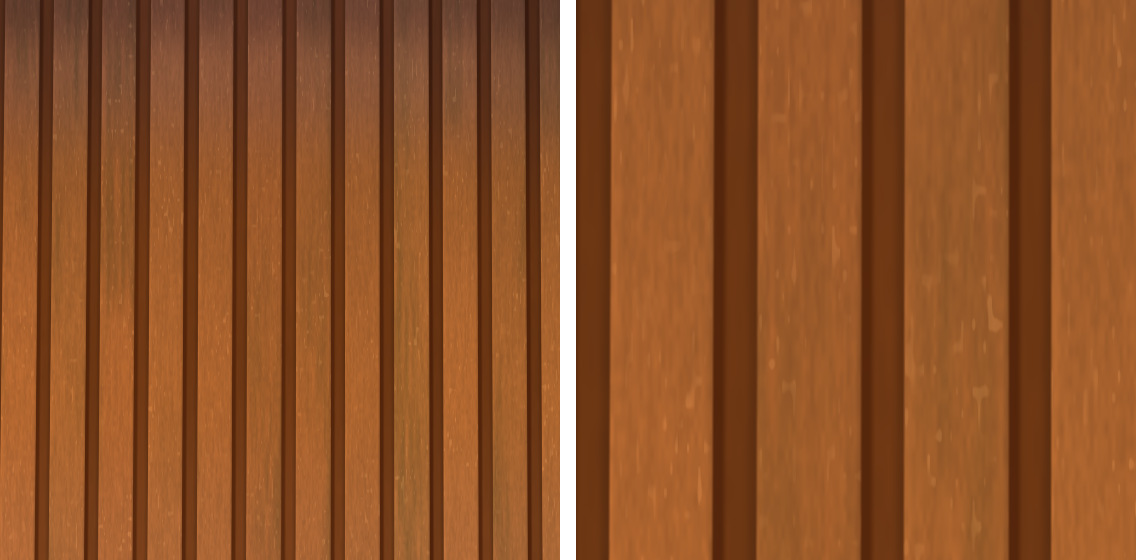
Left: the whole. Right: its middle third, enlarged.
A three.js fragment shader for this texture:

```glsl
// Vertical brown timber slats with dark shadowed grooves, fanning slightly toward the bottom.
#define PITCH_BOTTOM 0.0882
#define PITCH_TOP 0.0867
#define START_BOTTOM -0.0025
#define START_TOP 0.0085
#define SLAT_WIDTH 0.715
#define WIDTH_JITTER 0.03
#define EDGE_SOFTNESS 0.0011
#define GRAIN_STRENGTH 0.075
#define FLECK_STRENGTH 0.09
#define STREAK_STRENGTH 0.16

varying vec2 vUv;

float hash(vec2 p) {
  vec3 q = fract(vec3(p.xyx) * 0.1031);
  q += dot(q, q.yzx + 33.33);
  return fract((q.x + q.y) * q.z);
}

float noise(vec2 p) {
  vec2 cell = floor(p);
  vec2 f = fract(p);
  f = f * f * (3.0 - 2.0 * f);
  return mix(mix(hash(cell), hash(cell + vec2(1.0, 0.0)), f.x),
             mix(hash(cell + vec2(0.0, 1.0)), hash(cell + 1.0), f.x), f.y);
}

// Face colour: warm below, dim and greyish near the top
vec3 slatColor(float y) {
  vec3 c = mix(vec3(0.685, 0.405, 0.215), vec3(0.69, 0.395, 0.185), smoothstep(0.0, 0.3, y));
  c = mix(c, vec3(0.625, 0.36, 0.175), smoothstep(0.3, 0.7, y));
  c = mix(c, vec3(0.56, 0.345, 0.235), smoothstep(0.65, 0.89, y));
  return mix(c, vec3(0.44, 0.27, 0.205), smoothstep(0.87, 1.0, y));
}

vec3 grooveColor(float y) {
  vec3 c = mix(vec3(0.47, 0.245, 0.10), vec3(0.43, 0.215, 0.075), smoothstep(0.0, 0.4, y));
  return mix(c, vec3(0.35, 0.185, 0.11), smoothstep(0.5, 1.0, y));
}

// Fibres, pale flecks and olive weathering, offset for every slat
vec3 addGrain(vec3 c, vec2 uv, float id) {
  vec2 p = uv + vec2(id * 1.37, id * 3.71) + 20.0;
  float fibre = noise(p * vec2(330.0, 24.0)) * 0.5 + noise(p * vec2(460.0, 110.0)) * 0.5;
  float fleck = smoothstep(0.78, 0.95, noise(p * vec2(300.0, 75.0)));
  float patches = smoothstep(0.5, 0.85, noise(p * vec2(22.0, 3.0)));
  float streak = patches * noise(p * vec2(150.0, 10.0));
  c *= 1.0 + GRAIN_STRENGTH * 2.0 * (fibre - 0.5);
  c = mix(c, c * vec3(0.72, 0.82, 0.78), streak * STREAK_STRENGTH * 4.0);
  return c + fleck * FLECK_STRENGTH * vec3(1.0, 0.85, 0.6) * noise(p * vec2(40.0, 12.0));
}

void main() {
  // Slat number and position inside the repeat
  float y = vUv.y;
  float pitch = mix(PITCH_BOTTOM, PITCH_TOP, y);
  float s = (vUv.x - mix(START_BOTTOM, START_TOP, y)) / pitch;
  float id = floor(s);
  float f = s - id;
  float soft = EDGE_SOFTNESS / pitch;
  float tone = hash(vec2(id + 5.0, 7.0));
  float width = SLAT_WIDTH + WIDTH_JITTER * (hash(vec2(id + 9.0, 2.0)) - 0.5);

  // Groove: dark band beside the slat, softer shade on the far side
  float g = f < 0.5 * width ? 1.0 : clamp((f - width) / (1.0 - width), 0.0, 1.0);
  vec3 groove = grooveColor(y) * mix(0.92, 1.06, tone);
  groove *= 0.98 + 0.04 * noise(vUv * vec2(260.0, 40.0));
  float band = 1.0 - smoothstep(0.18, 0.38, g);
  vec3 shadow = mix(vec3(0.30, 0.125, 0.03), vec3(0.22, 0.10, 0.05), smoothstep(0.5, 1.0, y));
  groove = mix(groove, shadow, band * mix(0.95, 0.6, tone));
  groove *= 1.0 - 0.14 * smoothstep(0.7, 1.0, g);

  // Slat face with small tint changes and a rounded rim
  vec3 face = slatColor(y) * mix(0.96, 1.03, hash(vec2(id + 3.0, 11.0)));
  face *= mix(vec3(0.98, 1.02, 1.0), vec3(1.02, 0.99, 0.98), tone);
  face = addGrain(face, vUv, id);
  face *= 1.0 + 0.05 * (1.0 - smoothstep(0.02, 0.09, f));
  face *= 1.0 - 0.12 * smoothstep(width - 0.05, width, f);

  float mask = smoothstep(0.0, 2.0 * soft, f) * (1.0 - smoothstep(width - soft, width + soft, f));
  vec3 color = mix(groove, face, mask);

  // Light falls off gently into the upper corners
  float side = abs(vUv.x - 0.5) * 2.0;
  color *= 1.0 - 0.10 * side * side * smoothstep(0.5, 1.0, y);
  gl_FragColor = vec4(color, 1.0);
}
```
